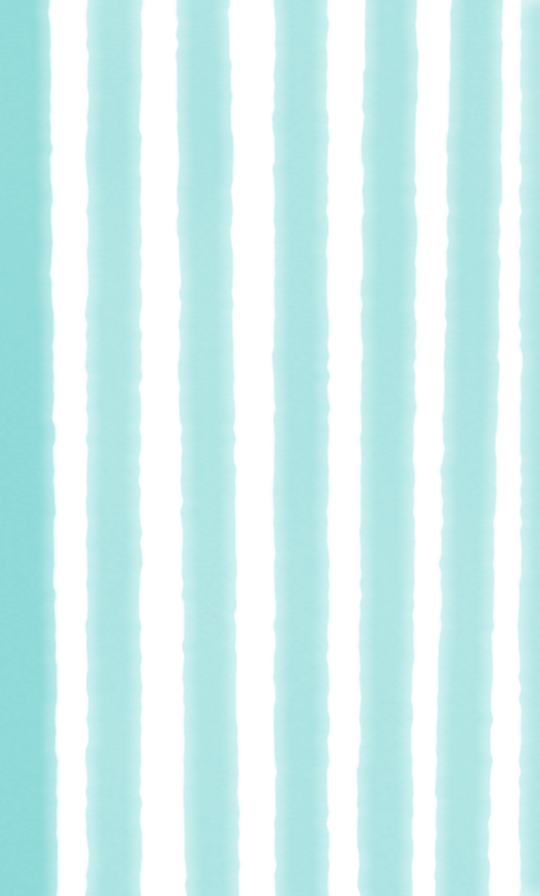
Give the GLSL for this pattern, as a Shadertoy shader.

```glsl
const int STRIPES = 7;
const vec3 PAPER = vec3(1.0);
const vec3 AQUA = vec3(0.685, 0.897, 0.893);
const vec3 DEEP_AQUA = vec3(0.575, 0.860, 0.855);
const vec3 PALE_AQUA = vec3(0.805, 0.941, 0.938);

// Stripe centres along the top and bottom, in canvas widths
const float TOP_X[STRIPES] = float[](0.010, 0.211, 0.376, 0.557, 0.724, 0.884, 1.015);
const float BOTTOM_X[STRIPES] = float[](0.025, 0.211, 0.393, 0.559, 0.713, 0.855, 1.011);

float hash(vec2 p) {
    return fract(sin(dot(p, vec2(127.1, 311.7))) * 43758.5453);
}

float noise(vec2 p) {
    vec2 cell = floor(p);
    vec2 f = fract(p);
    f = f * f * (3.0 - 2.0 * f);
    float low = mix(hash(cell), hash(cell + vec2(1, 0)), f.x);
    float high = mix(hash(cell + vec2(0, 1)), hash(cell + vec2(1, 1)), f.x);
    return mix(low, high, f.y);
}

// Small scallops riding on a slower wander
float raggedEdge(float y, float seed) {
    float scallops = noise(vec2(y * 52.0, seed)) - 0.5;
    float wander = noise(vec2(y * 13.0, seed + 31.0)) - 0.5;
    return 0.005 * scallops + 0.004 * wander;
}

// Signed depth inside a stripe, positive within the paint
float stripeDepth(vec2 p, float centre, float halfWidth, float seed) {
    float left = p.x - centre + halfWidth + raggedEdge(p.y, seed);
    float right = centre + halfWidth - p.x + raggedEdge(p.y, seed + 7.0);
    return min(left, right);
}

// Paint tone: pale borders, slow pooling and fine paper grain
vec3 washColor(vec2 p, vec3 body, float depth, float paleness) {
    float border = 1.0 - smoothstep(0.0, 0.034, depth);
    vec3 color = mix(body, PALE_AQUA, border * paleness);
    float pooling = noise(p * vec2(5.0, 3.5)) - 0.5;
    float grain = noise(p * vec2(150.0, 210.0)) - 0.5;
    return color + vec3(1.0, 0.35, 0.38) * (0.03 * pooling + 0.022 * grain);
}

void mainImage(out vec4 fragColor, in vec2 fragCoord) {
    vec2 p = fragCoord / iResolution.x;
    float height = fragCoord.y / iResolution.y;
    float aa = 1.0 / iResolution.x;
    vec3 color = PAPER;

    for (int i = 0; i < STRIPES; i++) {
        bool first = i == 0;
        bool last = i == STRIPES - 1;
        float seed = float(i) * 17.0 + 3.0;
        float centre = mix(BOTTOM_X[i], TOP_X[i], height);
        float halfWidth = first ? 0.082 : 0.0505;
        float depth = stripeDepth(p, centre, halfWidth, seed);

        // Thin, broken fringe of diluted paint
        float fringe = smoothstep(-0.008, 0.002, depth);
        float broken = noise(vec2(p.y * 38.0, seed + 13.0));
        color = mix(color, PALE_AQUA, fringe * broken * (first ? 0.55 : 0.25));

        // Painted body, fading at the ends of the last stripe
        vec3 body = first ? DEEP_AQUA : AQUA;
        vec3 wash = washColor(p, body, depth, first ? 0.65 : 0.9);
        float endFade = smoothstep(-0.004, 0.018, min(height, 1.0 - height));
        float opacity = last ? mix(0.6, 0.95, endFade) : 1.0;
        float coverage = smoothstep(-aa, aa + 0.002, depth);
        color = mix(color, wash, coverage * opacity);
    }

    fragColor = vec4(clamp(color, 0.0, 1.0), 1.0);
}
```
